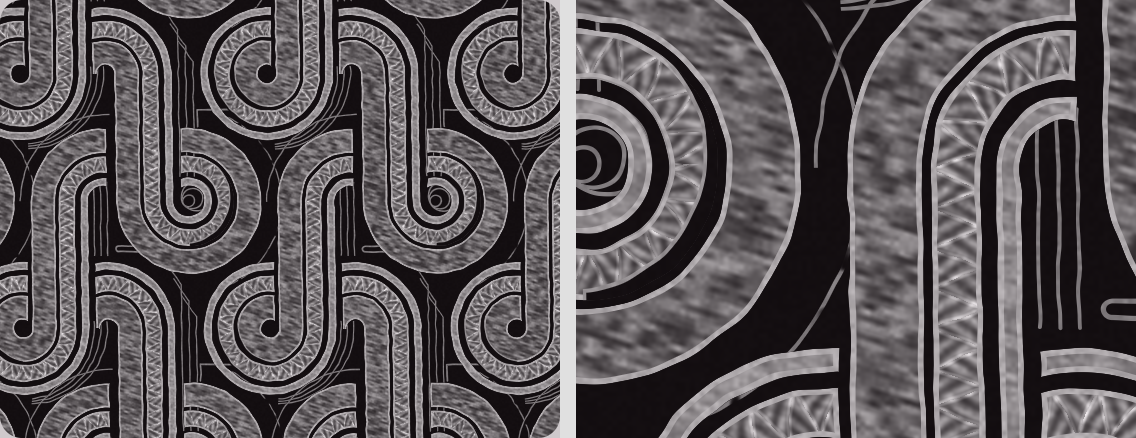
Left: the whole. Right: its middle third, enlarged.
This pattern is drawn by a Shadertoy shader. Its source:

```glsl
// Interlocking curled ribbons in embossed silver on black, with fine pinstripes.

#define PIXEL (6.0 / iResolution.y)
const vec2 PERIOD = vec2(3.38, 3.49);
const vec2 BIG = vec2(1.12, 1.74);   // wide bend, seen from the tight bend
const float BLACK = 0.065;

float hash(vec2 p) {
    vec3 a = fract(p.xyx * 0.1031);
    a += dot(a, a.yzx + 33.33);
    return fract((a.x + a.y) * a.z);
}

float noise(vec2 p) {
    vec2 i = floor(p), f = fract(p);
    f = f * f * (3.0 - 2.0 * f);
    return mix(mix(hash(i), hash(i + vec2(1, 0)), f.x),
               mix(hash(i + vec2(0, 1)), hash(i + 1.0), f.x), f.y);
}

float fill(float d) { return clamp(0.5 - d / PIXEL, 0.0, 1.0); }
float stroke(float d, float halfWidth) { return fill(abs(d) - halfWidth); }

float segment(vec2 p, vec2 a, vec2 b) {
    vec2 v = b - a;
    return length(p - a - v * clamp(dot(p - a, v) / dot(v, v), 0.0, 1.0));
}

// Ribbon coordinates: x across, y along, z distance inside the cut end.
vec3 ribbonPath(vec2 q, bool wideCurl) {
    vec2 d = q - BIG;
    bool wideTail = wideCurl && d.x > -0.15 && d.y > -1.2;
    bool tightTail = !wideCurl && q.x < 0.1 && q.y < 1.2;
    if (d.y > 0.0 || wideTail) {
        float end = wideCurl ? (d.y > 0.0 ? 1.0 : d.x + 0.11) : 0.05 - d.x;
        return vec3(BIG.x - length(d), BIG.y + 0.5 * atan(d.y, -d.x), end);
    }
    if (q.y < 0.0 || tightTail) {
        float end = wideCurl ? q.x + 0.18 : (q.y < 0.0 ? 1.0 : 0.07 - q.x);
        return vec3(length(q), 0.62 * atan(q.y, q.x), end);
    }
    return vec3(q.x, q.y, 1.0);
}

// Zigzag with opposed hatching on its two sides.
float zigzag(float across, float along) {
    float side = across - abs(fract(along * 5.5) * 2.0 - 1.0);
    float hatch = 0.5 + 0.5 * sin(72.0 * along + sign(side) * 11.0 * across);
    return 0.32 + 0.26 * hatch + 0.2 * smoothstep(0.22, 0.05, abs(side));
}

float crescent(vec2 p, vec2 shift, float r) {
    return max(length(p) - r, r - length(p - shift));
}

// Adds one ribbon: x is its tone, y its coverage.
void addRibbon(vec2 q, vec2 p, bool wideCurl, inout vec2 paint) {
    vec3 path = ribbonPath(q, wideCurl);
    vec2 weaveAt = mat2(0.95, 0.3, -0.3, 0.95) * p;
    float weave = noise(weaveAt * vec2(13, 36));
    for (int i = 0; i < 3; i++) {
        vec2 band = i == 0 ? vec2(0.29, 0.17) : i == 1 ? vec2(0.615, 0.115) : vec2(0.855, 0.055);
        float d = max(abs(path.x - band.x) - band.y, -path.z);
        float tone = i == 0 ? 0.19 + 0.4 * weave
                   : i == 1 ? zigzag((path.x - 0.5) / 0.23, path.y) * (0.75 + 0.4 * weave)
                   : 0.44 + 0.2 * weave;
        tone = mix(tone, 0.67, stroke(d + 0.014, 0.013));
        float m = fill(d);
        paint = vec2(mix(paint.x, tone, m), max(paint.y, m));
    }
    // Off-centre black slivers inside the curls
    vec2 c = wideCurl ? q - BIG : q;
    float sliver = wideCurl
        ? min(crescent(c, vec2(-0.07, -0.05), 0.63), crescent(c, vec2(-0.06, 0.03), 0.39))
        : min(crescent(c, vec2(0.07, 0.04), 0.78), crescent(c, vec2(0.06, 0.05), 0.5));
    sliver = max(sliver, wideCurl ? -c.x : c.x);
    paint.x = mix(paint.x, BLACK, fill(sliver));
    paint.x = mix(paint.x, 0.58, stroke(sliver, 0.009) * paint.y);
}

// Pinstripes and loose arcs lying behind the ribbons
float hairlines(vec2 q, vec2 p, bool wideCurl) {
    vec2 d = q - BIG;
    float line = 0.0, worn = smoothstep(0.2, 0.5, noise(p * 14.0));
    for (int i = 0; i < 3; i++) {
        float k = float(i);
        if (wideCurl) {
            float x = 1.0 + 0.1 * k;
            line = max(line, stroke(segment(q, vec2(x, 0.22 * k - 0.6), vec2(x, 1.4)), 0.009));
            line = max(line, stroke(segment(q, vec2(x, 0.22 * k - 0.6), vec2(x - 0.2, 0.22 * k - 0.9)), 0.008));
            line = max(line, stroke(length(d - vec2(0.05, -0.03) * k) - 0.08 - 0.06 * k, 0.01));
        } else {
            float x = 0.99 + 0.09 * k;
            line = max(line, stroke(segment(q, vec2(x, 1.0), vec2(x, 2.0)), 0.009));
            float arc = length(q - vec2(0.04, 0.02) * k) - 0.97 - 0.05 * k;
            line = max(line, stroke(arc, 0.009) * fill(max(q.y - 0.1, 0.1 - q.x)));
        }
    }
    if (wideCurl) {
        line = max(line, worn * stroke(length(d) - 1.27, 0.009) * fill(0.55 - d.x));
        line = max(line, stroke(segment(q, vec2(1.25, 0.49), vec2(1.7, 0.49)), 0.012));
        line = max(line, stroke(segment(q, vec2(1.25, 0.49), vec2(1.25, 0.72)), 0.012));
        line = max(line, stroke(abs(segment(q, vec2(0.15, 2.4), vec2(0.5, 2.4))) - 0.04, 0.012));
    } else {
        line = max(line, stroke(length(d - vec2(0.05, 0.0)) - 1.19, 0.009) * fill(max(-d.y, d.x - 0.1)));
    }
    return line;
}

void mainImage(out vec4 fragColor, in vec2 fragCoord) {
    vec2 p = fragCoord / iResolution.y * 6.0;
    vec2 halfSize = 3.0 * iResolution.xy / iResolution.y;
    vec2 cloth = vec2(p.x, 6.0 - p.y);
    cloth += 0.016 * (vec2(noise(p * 9.0), noise(p * 9.0 + 40.0)) - 0.5);
    cloth.x -= 0.0135 * cloth.y;

    // Two mirrored ribbons per repeat, each reaching into the next row
    vec2 paint = vec2(0.0);
    float hair = 0.0;
    for (int i = 0; i < 4; i++) {
        bool wideCurl = i < 2;
        vec2 q = wideCurl ? cloth - vec2(1.43, 1.01) : (cloth - vec2(3.64, 4.5)) * vec2(1, -1);
        q = mod(q + vec2(1.0, 1.2), PERIOD) - vec2(1.0, 1.2);
        q.y += PERIOD.y * float(i % 2);
        addRibbon(q, p, wideCurl, paint);
        hair = max(hair, hairlines(q, p, wideCurl));
    }
    float grey = mix(BLACK + 0.42 * hair, paint.x, paint.y);
    grey *= 0.9 + 0.2 * noise(p * 45.0);

    // Pale rounded corners
    vec2 corner = max(abs(p - halfSize) - halfSize + 0.3, 0.0);
    grey = mix(grey, 0.8, fill(0.3 - length(corner)));
    fragColor = vec4(grey + vec3(0.01, -0.01, 0.0), 1.0);
}
```
